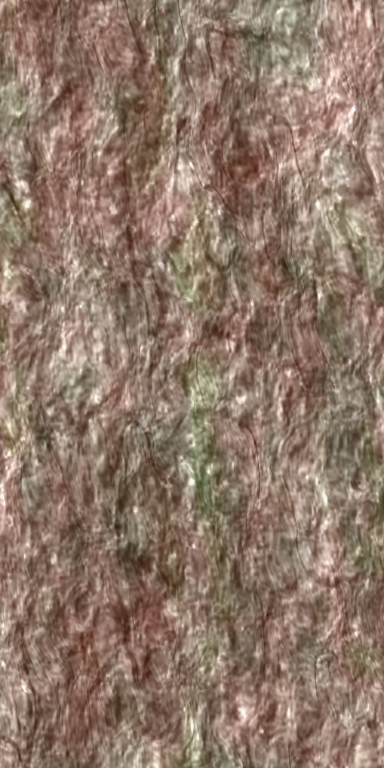
A WebGL 2 fragment shader for this texture:

```glsl
#version 300 es
precision highp float;

uniform vec2 u_resolution;
out vec4 fragColor;

float hash(vec2 p) {
    vec3 q = fract(p.xyx * vec3(0.1031, 0.1030, 0.0973));
    q += dot(q, q.yzx + 33.33);
    return fract((q.x + q.y) * q.z);
}

float noise(vec2 p) {
    vec2 cell = floor(p);
    vec2 f = fract(p);
    f = f * f * (3.0 - 2.0 * f);
    float low = mix(hash(cell), hash(cell + vec2(1.0, 0.0)), f.x);
    float high = mix(hash(cell + vec2(0.0, 1.0)), hash(cell + vec2(1.0, 1.0)), f.x);
    return mix(low, high, f.y);
}

// Layered noise centred on zero
float fbm(vec2 p, int octaves) {
    float sum = 0.0;
    float weight = 0.5;
    for (int i = 0; i < octaves; i++) {
        sum += weight * (noise(p) - 0.5);
        p = mat2(0.98, 0.17, -0.17, 0.98) * p * 2.03 + 17.3;
        weight *= 0.55;
    }
    return sum;
}

// Bend the grain and lean it slightly
vec2 warpGrain(vec2 p) {
    vec2 bend = vec2(fbm(p * vec2(7.0, 5.0) + 3.1, 3), fbm(p * vec2(9.0, 6.0) + 41.7, 3));
    return p + vec2(0.12 * p.y, 0.0) + bend * vec2(0.07, 0.09);
}

float barkHeight(vec2 p) {
    float plates = fbm(p * vec2(17.0, 8.0) + 5.0, 2);
    float flakes = fbm(p * vec2(36.0, 21.0) + 60.0, 3);
    return 0.75 * plates + flakes;
}

// Thin cracks along the contours of stretched noise
float fissures(vec2 p, vec2 scale, float width) {
    float contour = abs(noise(p * scale) + 0.25 * fbm(p * scale * 3.0, 2) - 0.5);
    float broken = smoothstep(0.4, 0.65, noise(p * scale * 0.7 + 90.0));
    return (1.0 - smoothstep(0.2 * width, width, contour)) * broken;
}

// Scattered rounded chips; density is the share of occupied cells
float chips(vec2 p, float density) {
    vec2 cell = floor(p);
    float cover = 0.0;
    for (int y = -1; y <= 1; y++) {
        for (int x = -1; x <= 1; x++) {
            vec2 id = cell + vec2(x, y);
            vec2 centre = id + vec2(hash(id + 7.0), hash(id + 29.0));
            float radius = mix(0.25, 0.6, hash(id + 53.0));
            float blob = 1.0 - smoothstep(radius * 0.55, radius, length(p - centre));
            float present = 1.0 - smoothstep(density - 0.03, density + 0.03, hash(id + 71.0));
            cover = max(cover, blob * present);
        }
    }
    return cover;
}

float streak(float x, float centre, float width) {
    float d = (x - centre) / width;
    return exp(-d * d);
}

void main() {
    vec2 p = gl_FragCoord.xy / u_resolution.x;
    vec2 grain = warpGrain(p);

    // Broad pale bands running up the trunk
    float sway = 0.14 * fbm(vec2(p.y * 2.2, 8.0), 2);
    float pale = streak(p.x + sway, 0.5, 0.075);
    pale += 0.8 * streak(p.x - sway, 0.02, 0.06);
    pale += 0.65 * streak(p.x + sway, 0.94, 0.07);
    pale *= 0.45 + 1.1 * noise(p * vec2(8.0, 4.0) + 13.0);
    float broad = fbm(p * vec2(5.0, 1.8) + 22.0, 3);

    // Relief lit from the upper left
    vec2 toLight = vec2(-0.005, 0.007);
    float height = barkHeight(grain);
    float slope = height - barkHeight(grain + toLight);
    float speckle = noise(p * vec2(125.0, 105.0)) - 0.5;

    // Surface details
    vec2 ragged = grain + 0.018 * vec2(fbm(p * 60.0, 2), fbm(p * 60.0 + 31.0, 2));
    float chip = chips(ragged * vec2(44.0, 27.0), 0.09 + 0.2 * pale);
    float crack = fissures(grain, vec2(15.0, 5.0), 0.07);
    float fineCrack = fissures(grain + 9.0, vec2(30.0, 12.0), 0.09);

    // Combine into one tone with a longer bright tail
    float tone = 0.38 * broad + 0.38 * height + 0.85 * slope + 0.14 * speckle;
    tone += 0.07 * pale + 0.15 * chip * (0.75 + speckle);
    tone -= 0.17 * crack + 0.10 * fineCrack;
    tone += 0.7 * tone * tone - 0.012;

    // Warm bark with rosy, rusty and olive patches
    vec3 color = vec3(0.57, 0.47, 0.42) + tone * vec3(0.96, 1.0, 1.02);
    float rosy = fbm(grain * vec2(12.0, 7.0) + 77.0, 3) + 0.7 * fbm(p * vec2(4.0, 2.5) + 50.0, 2);
    color += rosy * vec3(0.10, -0.07, -0.05) * (1.0 - 0.7 * chip);
    float olive = smoothstep(0.52, 0.8, noise(grain * vec2(16.0, 7.0) + 120.0));
    color += olive * (0.4 + pale) * vec3(-0.03, 0.005, -0.035);
    fragColor = vec4(clamp(color, 0.06, 0.97), 1.0);
}
```
